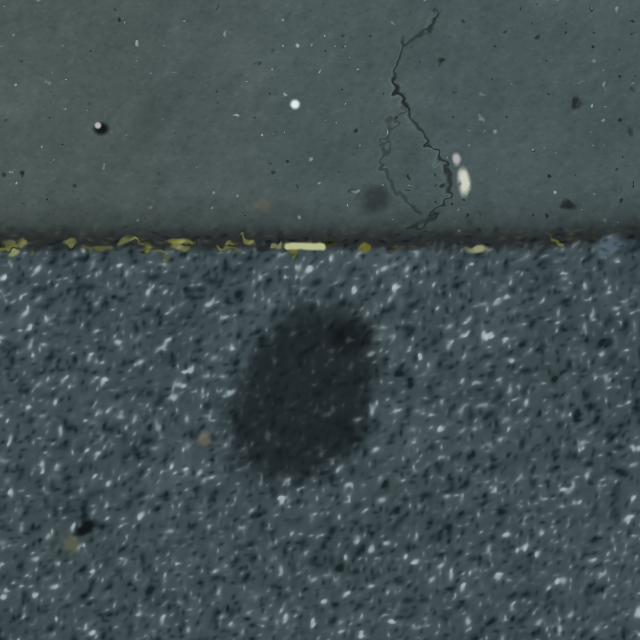
Give the GLSL for this texture, as a Shadertoy shader.

```glsl
#define SEAM_Y 0.620
#define CHIP_SCALE 50.0
#define CHIP_TILT 0.85
#define CHIP_CONTRAST 0.135
#define STAIN_CENTER vec2(0.474, 0.382)
#define STAIN_SIZE vec2(0.142, 0.104)
#define CONCRETE vec3(0.292, 0.342, 0.342)
#define ASPHALT vec3(0.250, 0.302, 0.318)
#define SOIL vec3(0.150, 0.165, 0.160)
#define STRAW vec3(0.72, 0.74, 0.56)
#define MOSS vec3(0.43, 0.43, 0.17)

vec3 hash3(vec2 p) {
    vec3 q = fract(vec3(p.xyx) * vec3(0.1031, 0.1030, 0.0973));
    q += dot(q, q.yxz + 33.33);
    return fract((q.xxy + q.yzz) * q.zyx);
}

mat2 turn(float a) {
    float c = cos(a), s = sin(a);
    return mat2(c, -s, s, c);
}

// Signed sum of tilted, elongated grains, one per cell
float grains(vec2 p, float tilt) {
    float sum = 0.0;
    for (int j = -1; j <= 1; j++)
    for (int i = -1; i <= 1; i++) {
        vec2 cell = floor(p) + vec2(i, j);
        vec3 h = hash3(cell), k = hash3(cell + 71.7);
        vec2 d = turn(tilt + (h.z - 0.5) * 1.7) * (p - cell - h.xy);
        sum += (2.0 * k.x - 1.0) * exp(-dot(d * d, vec2(4.5, 15.0)));
    }
    return sum;
}

// Sparse specks
float specks(vec2 p, float density) {
    vec3 h = hash3(floor(p)), k = hash3(floor(p) + 19.3);
    float r = 0.10 + 0.20 * k.y * k.y;
    float d = length(fract(p) - 0.3 - 0.4 * h.xy);
    return step(k.x, density) * (0.3 + 0.7 * k.z) * smoothstep(r, r * 0.2, d);
}

float blob(vec2 p, vec2 size, float angle) {
    return smoothstep(1.5, 0.5, length(turn(angle) * p / size));
}

float segment(vec2 p, vec2 a, vec2 b) {
    vec2 ab = b - a;
    return length(p - a - ab * clamp(dot(p - a, ab) / dot(ab, ab), 0.0, 1.0));
}

const vec2 CRACK[10] = vec2[10](
    vec2(0.680, 0.982), vec2(0.670, 0.951), vec2(0.629, 0.932), vec2(0.616, 0.876),
    vec2(0.635, 0.831), vec2(0.671, 0.772), vec2(0.703, 0.733), vec2(0.699, 0.688),
    vec2(0.680, 0.659), vec2(0.640, 0.645));
const vec2 BRANCH[5] = vec2[5](
    vec2(0.630, 0.835), vec2(0.605, 0.800), vec2(0.599, 0.740),
    vec2(0.618, 0.707), vec2(0.658, 0.664));

float crackMask(vec2 p) {
    float mask = 0.0;
    for (int i = 0; i < 9; i++) {
        vec3 r = hash3(vec2(i, 4));
        float d = segment(p, CRACK[i], CRACK[i + 1]);
        mask = max(mask, (0.6 + 0.4 * r.y) * smoothstep(0.004 + 0.004 * r.x, 0.0, d));
    }
    for (int i = 0; i < 4; i++)
        mask = max(mask, 0.4 * smoothstep(0.006, 0.0, segment(p, BRANCH[i], BRANCH[i + 1])));
    return mask;
}

vec3 concrete(vec2 uv, vec2 warp, float broad) {
    float fine = grains(uv * 130.0, 0.3), mid = grains(uv * 48.0, 0.6);
    vec3 col = CONCRETE + 0.028 * broad + 0.026 * fine + 0.022 * mid;
    col += vec3(-0.006, -0.003, 0.007) * (2.0 * uv.x - 1.0);
    // Pits and mineral specks
    vec2 p = uv + warp;
    col *= 1.0 - 0.5 * specks(p * 46.0, 0.04 + 0.16 * uv.x);
    col += 0.30 * specks(p * 52.0 + 7.3, 0.08 + 0.05 * uv.x);
    col *= 1.0 - 0.3 * blob(p - vec2(0.586, 0.690), vec2(0.024, 0.020), 0.5);
    col *= 1.0 - 0.45 * blob(p - vec2(0.888, 0.681), vec2(0.012, 0.007), -0.4);
    col *= 1.0 - 0.45 * blob(p - vec2(0.902, 0.840), vec2(0.006, 0.009), 0.0);
    col += vec3(0.06, 0.03, 0.0) * blob(p - vec2(0.410, 0.680), vec2(0.016, 0.010), 0.4);
    // Crack with a lit lip
    p += warp;
    col += 0.05 * crackMask(p + vec2(0.006, 0.003));
    col = mix(col, vec3(0.10, 0.12, 0.12), 0.85 * crackMask(p));
    // Bright stones
    col = mix(col, SOIL * 0.6, blob(uv - vec2(0.158, 0.799), vec2(0.011, 0.009), 0.0));
    col = mix(col, vec3(0.72), blob(uv - vec2(0.153, 0.804), vec2(0.005), 0.0));
    col = mix(col, vec3(0.88, 0.93, 0.93), blob(uv - vec2(0.461, 0.837), vec2(0.007), 0.0));
    p = uv + 0.5 * warp;
    col = mix(col, vec3(0.80, 0.82, 0.76), blob(p - vec2(0.725, 0.716), vec2(0.009, 0.020), 0.1));
    return mix(col, vec3(0.68), blob(p - vec2(0.713, 0.752), vec2(0.006, 0.008), 0.0));
}

vec3 asphalt(vec2 uv, vec2 warp, float broad) {
    float chips = grains(uv * CHIP_SCALE, CHIP_TILT);
    float grit = grains(uv * CHIP_SCALE * 1.8 + 13.0, CHIP_TILT);
    float tone = chips + 0.85 * grit;
    // Tilted oval stain with a ragged, soft edge
    vec2 q = turn(1.08) * (uv + 2.0 * warp - STAIN_CENTER) / STAIN_SIZE;
    float stain = smoothstep(1.25, 0.78, length(q) + 0.10 * chips + 0.10 * broad);
    vec3 col = ASPHALT + 0.030 * broad + CHIP_CONTRAST * tone;
    col += vec3(0.19, 0.20, 0.195) * smoothstep(0.32, 1.15, tone);
    col = max(col, vec3(0.11, 0.14, 0.15));
    col = mix(col, vec3(0.125, 0.155, 0.17) + 0.26 * (col - ASPHALT), 0.94 * stain);
    vec2 p = uv + warp;
    col *= 1.0 - 0.3 * blob(p - vec2(0.550, 0.478), vec2(0.035, 0.025), 0.4);
    // Hole and tan pebbles
    col = mix(col, vec3(0.07, 0.09, 0.10), blob(p - vec2(0.134, 0.176), vec2(0.017, 0.010), 0.5));
    col = mix(col, vec3(0.38, 0.39, 0.29), 0.7 * blob(p - vec2(0.110, 0.150), vec2(0.015, 0.012), 0.3));
    return mix(col, vec3(0.45, 0.43, 0.36), 0.7 * blob(p - vec2(0.319, 0.314), vec2(0.011), 0.0));
}

void mainImage(out vec4 fragColor, in vec2 fragCoord) {
    vec2 uv = fragCoord / iResolution.xy;
    float broad = grains(uv * 7.0, 0.5) + 0.6 * grains(uv * 17.0, 0.7);
    vec2 warp = 0.007 * vec2(grains(uv * 65.0, 0.6), grains(uv * 60.0 + 5.0, 1.0));
    float h = uv.y - SEAM_Y + 1.6 * warp.y - 0.010 * smoothstep(0.8, 1.0, uv.x);
    vec3 col = mix(asphalt(uv, warp, broad), concrete(uv, warp, broad), smoothstep(-0.005, 0.007, h));
    // Shaded, soil-filled joint
    col *= 1.0 - 0.24 * smoothstep(0.085, 0.0, h) * smoothstep(-0.02, 0.01, h);
    float joint = smoothstep(-0.016, 0.0, h) * smoothstep(0.036, 0.0, h);
    float crumbs = grains(uv * vec2(70.0, 110.0), 0.2);
    col = mix(col, SOIL + vec3(0.10, 0.095, 0.06) * crumbs, 0.85 * joint);
    // Moss and dry stems, densest on the left
    for (int i = 0; i < 30; i++) {
        vec3 r = hash3(vec2(i, 9)), s = hash3(vec2(i, 31));
        vec2 c = vec2(i < 24 ? 0.39 * r.x : r.x, SEAM_Y - 0.010 + 0.020 * (r.y - 0.3));
        float flake = blob(uv - c + 1.5 * warp, vec2(0.005 + 0.012 * s.x, 0.002 + 0.004 * s.y), 1.2 * (s.z - 0.4));
        vec3 tint = mix(MOSS, STRAW, s.y * s.y) * (0.45 + 0.65 * r.z) + 0.15 * crumbs;
        col = mix(col, tint, 0.8 * flake);
    }
    vec2 p = uv + warp;
    col = mix(col, STRAW, smoothstep(0.008, 0.003, segment(uv + 0.3 * warp, vec2(0.450, 0.616), vec2(0.504, 0.614))));
    col = mix(col, MOSS, 0.85 * blob(p - vec2(0.569, 0.612), vec2(0.009, 0.007), 0.3));
    col = mix(col, STRAW * 0.8, blob(p - vec2(0.746, 0.611), vec2(0.016, 0.006), 0.15));
    col = mix(col, vec3(0.36, 0.43, 0.48) + 0.2 * crumbs, 0.75 * blob(p - vec2(0.953, 0.617), vec2(0.022, 0.014), 0.4));
    fragColor = vec4(clamp(col, 0.0, 1.0), 1.0);
}
```
